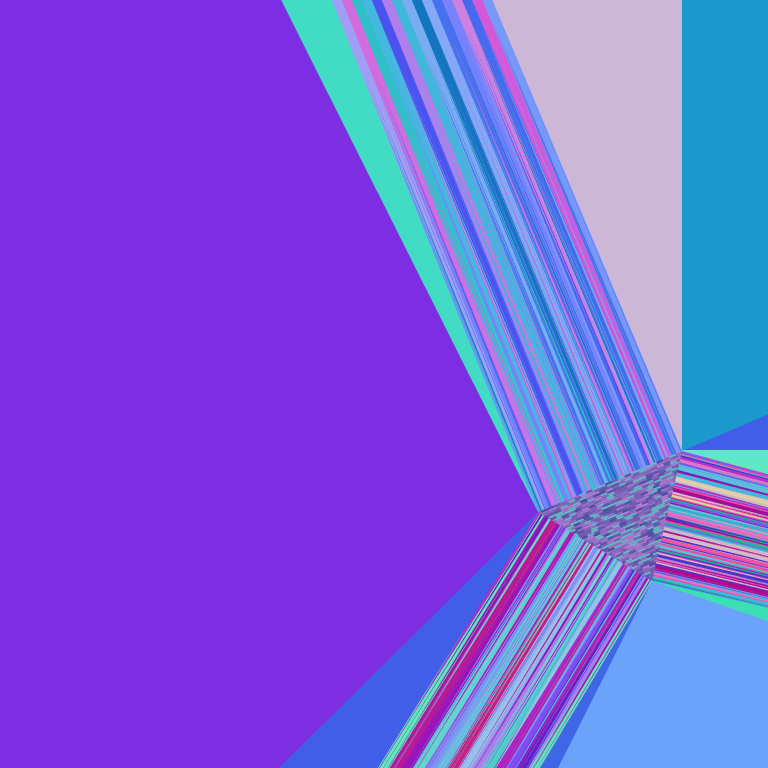
Give the GLSL for this background, as a WebGL 2 fragment shader.

```glsl
#version 300 es
precision highp float;
// Three bundles of coloured stripes run out from the sides of a small grainy triangle.
// Flat sectors fill the space between them. Half-plane tests choose the region,
// hashed slivers split the stripes near the triangle, and supersampling smooths edges.
uniform vec2 u_resolution;
out vec4 outColor;

// Triangle corners
const vec2 A = vec2(0.7005, 0.3333);
const vec2 B = vec2(0.888, 0.4128);
const vec2 C = vec2(0.849, 0.2435);

// Stripe colours in order across each bundle
const vec3 UPPER[16] = vec3[16](
  vec3(.64, .62, .96), vec3(.82, .42, .87), vec3(.18, .75, .78), vec3(.27, .72, .88),
  vec3(.30, .32, .94), vec3(.70, .49, .93), vec3(.25, .72, .85), vec3(.47, .68, .95),
  vec3(.08, .46, .75), vec3(.52, .66, .97), vec3(.28, .44, .94), vec3(.47, .51, .99),
  vec3(.80, .50, .88), vec3(.28, .41, .93), vec3(.83, .35, .85), vec3(.47, .60, .98));
const vec3 LOWER[14] = vec3[14](
  vec3(.37, .92, .72), vec3(.72, .10, .60), vec3(.58, .08, .74), vec3(.37, .85, .80),
  vec3(.50, .55, .97), vec3(.42, .75, .89), vec3(.77, .12, .52), vec3(.58, .76, .91),
  vec3(.66, .50, .93), vec3(.30, .82, .78), vec3(.69, .13, .75), vec3(.50, .30, .95),
  vec3(.38, .12, .80), vec3(.36, .91, .74));
const vec3 RIGHT[12] = vec3[12](
  vec3(.70, .20, .80), vec3(.37, .75, .86), vec3(.87, .82, .65), vec3(.62, .06, .62),
  vec3(.47, .35, .93), vec3(.90, .45, .76), vec3(.10, .72, .58), vec3(.85, .72, .78),
  vec3(.94, .30, .65), vec3(.30, .20, .80), vec3(.70, .03, .56), vec3(.27, .70, .88));

float hash(vec2 v) {
  vec3 q = fract(vec3(v.xyx) * 0.1031);
  q += dot(q, q.yzx + 33.33);
  return fract((q.x + q.y) * q.z);
}

// Signed distance from the line a-b, positive on its left
float side(vec2 p, vec2 a, vec2 b) {
  vec2 d = normalize(b - a);
  return d.x * (p.y - a.y) - d.y * (p.x - a.x);
}

// Position between two border distances, 0 to 1
float across(float near, float far) {
  return clamp(near / (near - far), 0.0, 0.999);
}

// Stripe index at s; slivers widen as closeness goes to 1
int stripe(float s, int count, float closeness) {
  float n = float(count);
  int index = int(s * n);
  for (int k = 1; k <= 3; k++) {
    float layer = float(k);
    float u = s * n * layer + 0.37 * layer;
    vec2 id = vec2(floor(u), layer * 17.0 + n);
    if (abs(fract(u) - 0.5) < 0.34 * closeness * hash(id))
      index = int(hash(id + 41.0) * n);
  }
  return min(index, count - 1);
}

// Short bricks laid along the upper side of the triangle
vec3 grain(vec2 p) {
  vec2 d = normalize(B - A);
  vec2 q = vec2(dot(p - A, d), side(p, A, B)) * vec2(110.0, 360.0);
  q.x += 7.0 * hash(vec2(floor(q.y), 5.0));
  float tone = hash(floor(q) + 300.0);
  vec3 color = mix(vec3(.30, .32, .66), vec3(.74, .50, .86), tone);
  color = mix(color, vec3(.42, .72, .80), step(0.8, hash(floor(q) + 511.0)));
  return color * (0.72 + 0.28 * smoothstep(0.0, 0.35, fract(q.y)));
}

vec3 scene(vec2 p) {
  float aboveAB = side(p, A, B);
  float belowAC = side(p, C, A);
  float rightBC = side(p, B, C);
  if (max(aboveAB, max(belowAC, rightBC)) < 0.0) return grain(p);

  // Lower right sector
  float lowerEdge = side(p, C, vec2(.703, 0));
  float underC = side(p, vec2(1, .1914), C);
  if (underC > 0.0 && side(p, C, vec2(.7266, 0)) > 0.0) return vec3(.42, .64, .98);

  // Lower bundle and the wedge at its right
  float lowerStart = side(p, A, vec2(.492, 0));
  if (belowAC > 0.0 && lowerStart > 0.0) {
    if (lowerEdge > 0.0) return vec3(.25, .40, .91);
    return LOWER[stripe(across(lowerStart, lowerEdge), 14, 1.0 - min(belowAC / 0.36, 0.85))];
  }

  // Right bundle between two green wedges
  if (rightBC > 0.0 && p.y < 0.414) {
    float start = side(p, vec2(1, .3828), B);
    float end = side(p, vec2(1, .2083), C);
    if (start < 0.0) return vec3(.37, .91, .77);
    if (end > 0.0) return vec3(.23, .88, .70);
    return RIGHT[stripe(across(start, end), 12, 1.0 - min(rightBC / 0.3, 0.5))];
  }

  // Upper sectors and bundle
  if (aboveAB > 0.0 && side(p, vec2(.366, 1), A) > 0.0) {
    float start = side(p, vec2(.432, 1), A);
    float end = side(p, vec2(.641, 1), B);
    if (p.x > B.x) return vec3(.11, .60, .80);
    if (end > 0.0) return vec3(.80, .72, .84);
    if (start < 0.0) return vec3(.26, .86, .77);
    return UPPER[stripe(across(start, end), 16, 1.0 - min(aboveAB / 0.62, 1.0))];
  }

  // Blue wedge below the wide violet field
  return side(p, A, vec2(.363, 0)) > 0.0 ? vec3(.25, .37, .91) : vec3(.495, .18, .885);
}

void main() {
  vec3 sum = vec3(0);
  for (int i = 0; i < 9; i++) {
    vec2 offset = (vec2(i % 3, i / 3) - 1.0) / 3.0;
    sum += scene((gl_FragCoord.xy + offset) / u_resolution);
  }
  outColor = vec4(sum / 9.0, 1);
}
```
